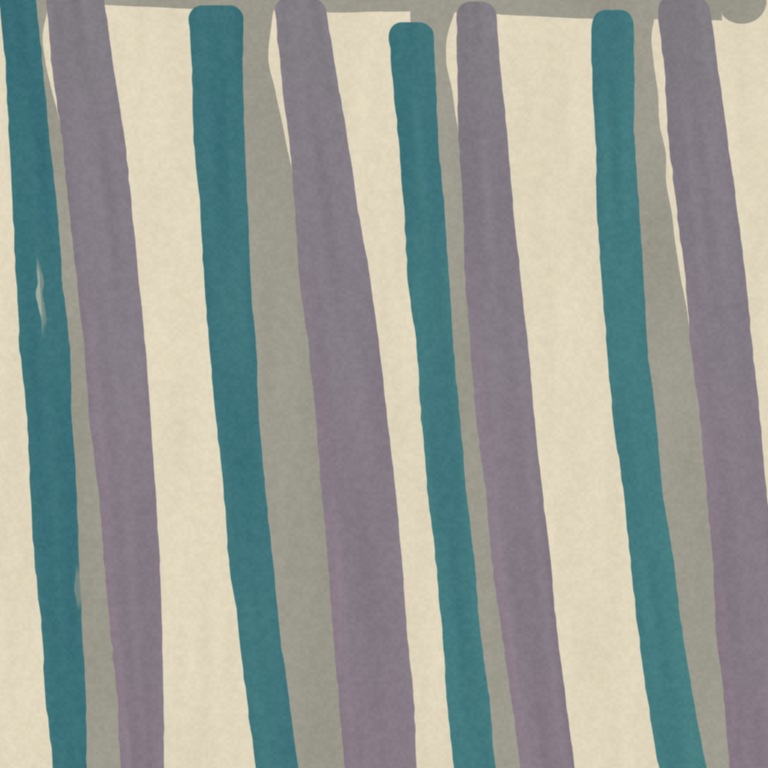
Reproduce this pattern procedurally as a Shadertoy shader.

```glsl
#define REPEATS 4
#define CREAM vec3(.88, .84, .74)
#define GREY vec3(.61, .60, .55)
#define MAUVE vec3(.515, .482, .515)
#define TEAL_DARK vec3(.22, .42, .455)
#define TEAL_LIGHT vec3(.29, .50, .51)
#define CAP_RADIUS .018
#define WOBBLE .0045
#define EDGE_SOFTNESS .0016
#define GRAIN .045

// Stripe centre and half width at the top, middle and bottom
const vec3 tealCentre[REPEATS] = vec3[](vec3(.024, .061, .091), vec3(.281, .306, .361),
                                       vec3(.533, .570, .619), vec3(.796, .822, .889));
const vec3 tealHalf[REPEATS] = vec3[](vec3(.023, .031, .022), vec3(.036, .029, .027),
                                     vec3(.029, .025, .027), vec3(.027, .026, .030));
const vec3 mauveCentre[REPEATS] = vec3[](vec3(.098, .153, .186), vec3(.388, .452, .497),
                                        vec3(.619, .655, .713), vec3(.889, .945, .990));
const vec3 mauveHalf[REPEATS] = vec3[](vec3(.039, .040, .027), vec3(.032, .047, .046),
                                      vec3(.025, .037, .033), vec3(.036, .040, .040));
const vec4 tealTop = vec4(-.05, .007, .029, .013);
const vec4 mauveTop = vec4(-.05, -.003, .002, -.004);
const vec4 sliverWidth = vec4(.014, .018, .018, .016);
const vec4 sliverEnd = vec4(.22, .28, .24, .60);

float hash(vec2 p) {
    vec3 q = fract(vec3(p.xyx) * .1031);
    q += dot(q, q.yzx + 33.33);
    return fract((q.x + q.y) * q.z);
}

float noise(vec2 p) {
    vec2 i = floor(p), f = fract(p);
    f = f * f * (3. - 2. * f);
    return mix(mix(hash(i), hash(i + vec2(1, 0)), f.x),
               mix(hash(i + vec2(0, 1)), hash(i + 1.), f.x), f.y);
}

// Quadratic through three values at t = 0, 0.5 and 1
float bow(vec3 k, float t) {
    return k.x + t * (4. * k.y - 3. * k.x - k.z) + t * t * 2. * (k.x + k.z - 2. * k.y);
}

float coverage(float d) {
    float s = max(EDGE_SOFTNESS, .8 / iResolution.y);
    return smoothstep(s, -s, d);
}

// Brush stroke with uneven sides and a rounded upper end
float strokeDist(vec2 p, float centre, float halfWidth, float top, float seed) {
    float side = step(centre, p.x);
    vec2 lane = vec2(seed * 7. + side * 3.5, p.y * 11.);
    float rough = noise(lane) - .5 + .35 * (noise(lane * vec2(1, 7)) - .5);
    vec2 q = vec2(abs(p.x - centre) - halfWidth + rough * WOBBLE, top - p.y) + CAP_RADIUS;
    return length(max(q, 0.)) + min(max(q.x, q.y), 0.) - CAP_RADIUS;
}

void mainImage(out vec4 fragColor, in vec2 fragCoord) {
    vec2 p = fragCoord / iResolution.xy;
    p.y = 1. - p.y;
    float t = p.y;

    // Ground with faint upright brushing
    float brushing = noise(p * vec2(60., 7.)) - .5;
    vec3 col = CREAM + .025 * brushing;
    vec3 grey = GREY + .035 * (noise(p * vec2(14., 6.)) - .5) + .015 * brushing;

    // Grey rail along the top and a dab in the corner
    float rail = mix(.005, .027, p.x) + .006 * (noise(vec2(p.x * 16., 3.)) - .5);
    float dab = (length((p - vec2(.966, .002)) / vec2(1.1, 1.)) - .029);
    float railDist = min(max(t - rail, p.x - .94), dab);
    col = mix(col, grey, coverage(max(railDist, .05 - p.x)));

    for (int i = 0; i < REPEATS; i++) {
        float id = float(i);
        float tc = bow(tealCentre[i], t), tw = bow(tealHalf[i], t);
        float mc = bow(mauveCentre[i], t), mw = bow(mauveHalf[i], t);

        // Grey shadow, leaving a sliver of ground beside the mauve
        float gap = sliverWidth[i] * (1. - smoothstep(.3 * sliverEnd[i], sliverEnd[i], t));
        gap *= smoothstep(-.02, .06, t) * (.85 + .3 * noise(vec2(id, t * 25.)));
        float right = mc - mw + .006 - gap;
        col = mix(col, grey, coverage(max(tc - p.x, p.x - right)));

        // Mauve stroke with overlapping passes of paint
        float u = (p.x - mc) / mw;
        float pass = smoothstep(-.45, -.6, u + .2 * noise(vec2(id, t * 8.)));
        vec3 mauve = MAUVE + vec3(.018, .006, .012) * pass * smoothstep(.2, .6, t);
        mauve += .035 * (noise(vec2(u * 3. + id * 9., t * 4.)) - .5);
        mauve += vec3(.018, -.002, .008) * (t - .5);
        col = mix(col, mauve, coverage(strokeDist(p, mc, mw, mauveTop[i], id + 10.)));

        // Teal stroke, lighter toward the right and the foot
        float v = (p.x - tc) / tw;
        float tone = .08 + .16 * id + .3 * t + .5 * (noise(vec2(v * 2. + id * 9., t * 5.)) - .5);
        vec3 teal = mix(TEAL_DARK, TEAL_LIGHT, clamp(tone, 0., 1.));
        float tealMask = coverage(strokeDist(p, tc, tw, tealTop[i], id));

        // Dry flecks in the first stroke
        for (int k = 0; k < 2 && i == 0; k++) {
            float n = float(k);
            vec2 f = vec2(p.x - tc - tw * .8 * n, t - mix(.385, .765, n));
            f.x += .005 * (noise(vec2(n, t * 60.)) - .5);
            float fleck = (length(f / vec2(.0045, .042 - .018 * n)) - 1.) * .0045;
            tealMask *= 1. - .6 * coverage(fleck);
        }
        col = mix(col, teal, tealMask);
    }

    // Fine tooth of the painted surface
    float grain = .6 * noise(p * 260.) + .4 * noise(p * 120. + 17.) - .5;
    fragColor = vec4(col + GRAIN * grain, 1.);
}
```
